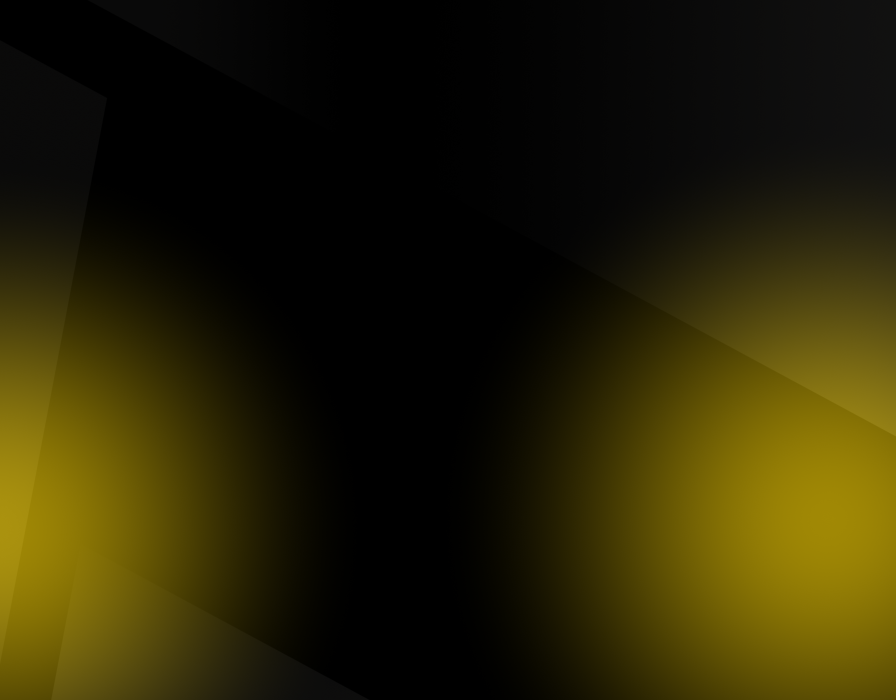
Reproduce this background procedurally as a WebGL 2 fragment shader.

```glsl
#version 300 es
precision highp float;

uniform vec2 u_resolution;
out vec4 fragColor;

// Lengths are in canvas heights
const vec3 GOLD = vec3(0.630, 0.535, 0.020);
const vec3 GREY = vec3(1.0, 0.99, 0.97);
const vec2 LEFT_GLOW = vec2(-0.005, 0.245);
const vec2 RIGHT_GLOW = vec2(1.183, 0.258);
const float LEFT_RADIUS = 0.53;
const float RIGHT_RADIUS = 0.56;

const vec2 SLANT = vec2(0.475, 0.880);    // normal of the falling diagonals
const vec2 STEEP = vec2(0.983, -0.186);   // normal of the steep panel sides
const vec2 BEAM_POINT = vec2(0.125, 1.0);
const vec2 PANEL_CORNER = vec2(0.153, 0.860);
const vec2 FLOOR_TOP = vec2(0.25, 0.15);
const vec2 FLOOR_SIDE = vec2(0.10, 0.142);

const float VALLEY_X = 0.56;              // darkest column
const float PANEL_LIGHT = 0.038;
const float FLOOR_LIGHT = 0.050;
const float WEDGE_LIGHT = 0.036;
const float SHEEN_LIGHT = 0.070;
const float DITHER = 0.002;

float hash(vec2 p) {
    return fract(sin(dot(p, vec2(127.1, 311.7))) * 43758.5453);
}

// Smooth coverage of the side of a line that the normal points to
float halfPlane(vec2 p, vec2 point, vec2 normal) {
    float edge = 0.75 / u_resolution.y;
    return smoothstep(-edge, edge, dot(p - point, normal));
}

float glow(vec2 p, vec2 center, float radius) {
    return 1.0 - smoothstep(0.0, radius, length(p - center));
}

void main() {
    vec2 p = gl_FragCoord.xy / u_resolution.y;
    float width = u_resolution.x / u_resolution.y;

    // Two soft gold lights
    float light = glow(p, LEFT_GLOW, LEFT_RADIUS)
                + glow(p, RIGHT_GLOW, RIGHT_RADIUS);
    vec3 color = GOLD * min(light, 1.0);

    // Upper sheet, fading to black at the dark column
    float beam = halfPlane(p, BEAM_POINT, SLANT);
    float wedge = WEDGE_LIGHT * (1.0 - smoothstep(0.20, VALLEY_X - 0.04, p.x));
    float sheen = SHEEN_LIGHT * smoothstep(VALLEY_X, width + 0.1, p.x);
    float grey = beam * (wedge + sheen);

    // Tall panel at the left
    float panel = halfPlane(p, PANEL_CORNER, -SLANT)
                * halfPlane(p, PANEL_CORNER, -STEEP);
    grey += panel * PANEL_LIGHT;

    // Low panel at the floor
    float ground = halfPlane(p, FLOOR_TOP, -SLANT)
                 * halfPlane(p, FLOOR_SIDE, STEEP);
    grey += ground * FLOOR_LIGHT * smoothstep(0.26, 0.0, p.y);

    // Fine dither against banding
    color += GREY * grey + DITHER * (hash(gl_FragCoord.xy) - 0.5);
    fragColor = vec4(clamp(color, 0.0, 1.0), 1.0);
}
```
